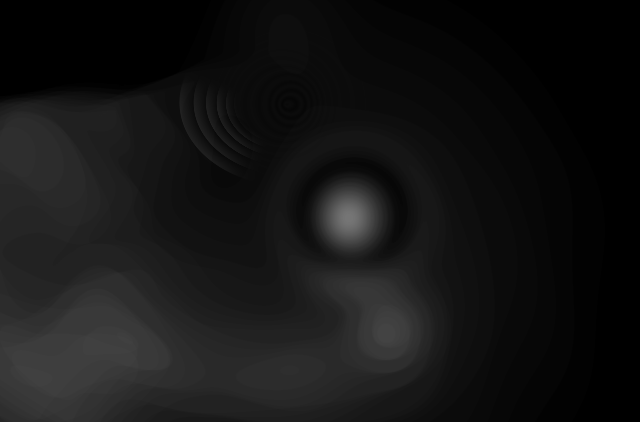
Give the GLSL for this background, as a Shadertoy shader.

```glsl
// Dark smoky contours with a glowing core, ringed swirl and overlapping translucent folds.

// Soft elliptical glow, one at its centre.
float glow(vec2 p, vec2 centre, vec2 size) {
    vec2 d = (p - centre) / size;
    return exp(-dot(d, d));
}

// Staircase with softened risers.
float terrace(float x) {
    float w = clamp(fwidth(x) * 1.2, 0.001, 1.0);
    return floor(x) + smoothstep(1.0 - w, 1.0, fract(x));
}

// Broad light on the left, bounded above by a curved edge.
float leftMist(vec2 p) {
    float edge = 0.735 + 0.22 * p.x * p.x + 0.08 * p.x;
    float lit = 0.13 * smoothstep(0.68, 0.1, p.x);
    lit *= smoothstep(0.03, -0.012, p.y - edge);
    float folds = sin(p.x * 15.0 + 1.6 * sin(p.y * 9.0)) * sin(p.y * 13.0 + p.x * 4.0);
    return lit * (1.0 + 0.2 * folds);
}

// Bright nucleus inside a dark ring and a faint outer halo.
float core(vec2 p) {
    float r = length((p - vec2(0.826, 0.484)) * vec2(1.05, 0.97));
    float ring = length(p - vec2(0.835, 0.493));
    float v = 0.38 * exp(-pow(r / 0.068, 2.0));
    v -= 0.055 * exp(-pow((ring - 0.112) / 0.034, 2.0));
    v += 0.025 * exp(-pow((ring - 0.175) / 0.04, 2.0));
    return v + 0.075 * glow(p, vec2(0.825, 0.325), vec2(0.1, 0.06));
}

float brightness(vec2 p) {
    float v = max(0.11 * glow(p, vec2(0.85, 0.35), vec2(0.5, 0.6)) - 0.02, 0.0);
    v += leftMist(p) + core(p);
    // Lower band and its lobes
    v += 0.13 * glow(p, vec2(0.2, 0.16), vec2(0.35, 0.17));
    v += 0.03 * glow(p, vec2(0.29, 0.14), vec2(0.09, 0.06));
    v += 0.10 * glow(p, vec2(0.70, 0.10), vec2(0.22, 0.12));
    v += 0.17 * glow(p, vec2(0.93, 0.22), vec2(0.095));
    // Left lobe, dark hollow and top plume
    v += 0.07 * glow(p, vec2(0.02, 0.6), vec2(0.12, 0.12));
    v -= 0.022 * glow(p, vec2(0.5, 0.57), vec2(0.14, 0.13));
    v += 0.04 * glow(p, vec2(0.67, 0.96), vec2(0.14, 0.17));
    return v;
}

// Fine rings around the upper eye, with crescents fanning out to its left.
float swirl(vec2 p) {
    vec2 d = p - vec2(0.678, 0.753);
    float r = length(d - 0.012 * vec2(sin(length(d) * 40.0), 0.0));
    float v = 0.009 * sin(r * 330.0) * exp(-pow(r / 0.085, 2.0));
    v -= 0.012 * exp(-pow(r / 0.07, 2.0));
    vec2 e = d * vec2(0.75, 1.0);
    float reach = length(e);
    float facing = dot(e / max(reach, 0.001), normalize(vec2(-0.9, -0.4)));
    float band = log(max(reach, 0.001) / 0.19) * 7.0 + 0.4 * facing;
    float s = fract(band - 0.4);
    float blade = s * smoothstep(1.0, 0.93, s);
    float area = smoothstep(0.08, 0.12, reach) * smoothstep(0.195, 0.188, reach);
    return v + 0.085 * blade * area * smoothstep(0.66, 0.98, facing);
}

void mainImage(out vec4 fragColor, in vec2 fragCoord) {
    vec2 p = fragCoord / iResolution.y;
    p.x *= 1.515 * iResolution.y / iResolution.x;

    // Folding is strongest on the left and calm around the core.
    float calm = 1.0 - glow(p, vec2(0.826, 0.484), vec2(0.24));
    float bend = (0.012 + 0.035 * smoothstep(0.65, 0.2, p.x)) * calm;
    bend *= 1.0 - 0.6 * smoothstep(0.6, 0.8, p.y);

    // Stack shifted terraces so their edges overlap like thin sheets.
    float shade = 0.0;
    for (int i = 0; i < 5; i++) {
        float k = float(i);
        vec2 wave = vec2(sin(p.y * 13.0 + k * 0.7 + 2.0 * sin(p.x * 5.0)),
                         sin(p.x * 14.0 - k * 0.6 + 1.5 * sin(p.y * 6.0)));
        float level = brightness(p + bend * wave) / 0.045;
        shade += terrace(level + k / 5.0) * 0.045 / 5.0;
    }
    shade += swirl(p);
    fragColor = vec4(vec3(clamp(shade, 0.0, 1.0)), 1.0);
}
```
